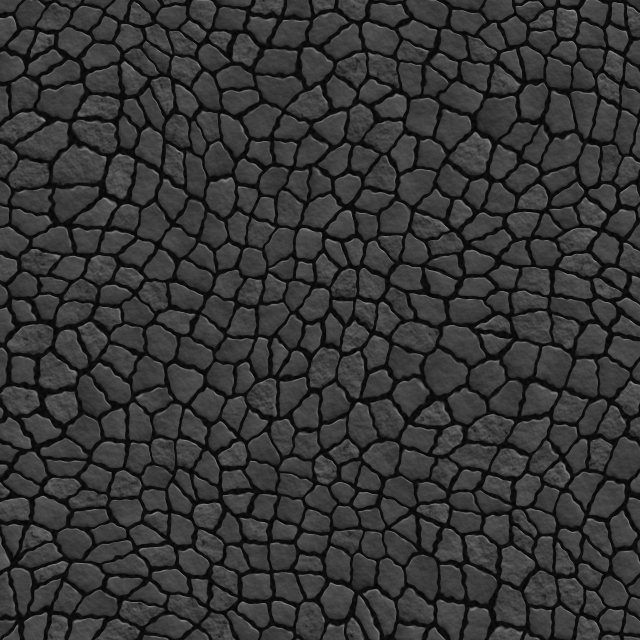
This texture is drawn by a WebGL 2 fragment shader. Its source:

```glsl
#version 300 es
precision highp float;

uniform vec2 u_resolution;
out vec4 fragColor;

const float STONES_ACROSS = 22.5;
const float GRID_ANGLE = 0.3;
const float JITTER = 0.72;       // spread of stone centres within a cell
const float WARP_SCALE = 0.15;   // slow bending of the rows
const float WARP_AMOUNT = 1.5;
const float CHISEL_SCALE = 3.2;  // uneven stone outlines
const float CHISEL_AMOUNT = 0.11;
const float CORNER_ROUNDING = 0.032;
const float JOINT_HALF_WIDTH = 0.066;
const float JOINT_VARIATION = 0.045;
const float SHADOW_WIDTH = 0.022;
const float BEVEL_WIDTH = 0.075;
const float RIM_WIDTH = 0.05;
const float RIM_LIGHT = 0.17;
const float STONE_TONE = 0.262;
const float STONE_VARIATION = 0.075;
const float JOINT_TONE = 0.046;
const vec2 LIGHT_DIRECTION = vec2(0.33, 0.944);
const uint HASH_MULTIPLIER = 1664525u;
const uint HASH_INCREMENT = 1013904223u;

vec2 hash2(vec2 cell) {
    uvec2 v = uvec2(ivec2(cell)) * HASH_MULTIPLIER + HASH_INCREMENT;
    v.x += v.y * HASH_MULTIPLIER;
    v.y += v.x * HASH_MULTIPLIER;
    v ^= v >> 16u;
    v.x += v.y * HASH_MULTIPLIER;
    v.y += v.x * HASH_MULTIPLIER;
    v ^= v >> 16u;
    return vec2(v >> 8u) / exp2(24.0);
}

float cornerSlope(vec2 cell, vec2 offset) {
    float angle = 6.2832 * hash2(cell).x;
    return dot(vec2(cos(angle), sin(angle)), offset);
}

float gradientNoise(vec2 p) {
    vec2 i = floor(p), f = p - i;
    vec2 u = f * f * f * (f * (f * 6.0 - 15.0) + 10.0);
    vec2 e = vec2(1.0, 0.0);
    float low = mix(cornerSlope(i, f), cornerSlope(i + e, f - e), u.x);
    float high = mix(cornerSlope(i + e.yx, f - e.yx), cornerSlope(i + 1.0, f - 1.0), u.x);
    return mix(low, high, u.y);
}

float fbm(vec2 p) {
    float sum = 0.0, amplitude = 0.6;
    for (int octave = 0; octave < 3; octave++) {
        sum += amplitude * gradientNoise(p);
        p = mat2(1.6, 1.2, -1.2, 1.6) * p + 17.3;
        amplitude *= 0.55;
    }
    return sum;
}

vec2 noise2(vec2 p) {
    return vec2(gradientNoise(p), gradientNoise(p + vec2(41.7, 23.1)));
}

vec2 stoneCentre(vec2 cell) {
    return cell + 0.5 + JITTER * (hash2(cell) - 0.5);
}

// Finds the stone around p: rounded edge distance and outward edge direction.
float stoneEdge(vec2 p, out vec2 id, out vec2 local, out vec2 outward) {
    vec2 home = floor(p);
    float nearest = 1e3;
    for (int y = -1; y <= 1; y++)
    for (int x = -1; x <= 1; x++) {
        vec2 cell = home + vec2(x, y);
        vec2 toPoint = p - stoneCentre(cell);
        float d = dot(toPoint, toPoint);
        if (d < nearest) { nearest = d; id = cell; local = toPoint; }
    }
    float total = 0.0;
    outward = vec2(0.0);
    for (int y = -2; y <= 2; y++)
    for (int x = -2; x <= 2; x++) {
        if (x == 0 && y == 0) continue;
        vec2 across = stoneCentre(id + vec2(x, y)) - stoneCentre(id);
        vec2 normal = normalize(across);
        float weight = exp(-(0.5 * length(across) - dot(local, normal)) / CORNER_ROUNDING);
        total += weight;
        outward += weight * normal;
    }
    outward /= max(total, 1e-20);
    return -CORNER_ROUNDING * log(max(total, 1e-20));
}

void main() {
    float c = cos(GRID_ANGLE), s = sin(GRID_ANGLE);
    mat2 turn = mat2(c, s, -s, c);
    vec2 light = turn * LIGHT_DIRECTION;
    float pixel = STONES_ACROSS / u_resolution.y;
    vec2 p = turn * (gl_FragCoord.xy / u_resolution.y * STONES_ACROSS);

    // Layout
    vec2 bent = p + WARP_AMOUNT * noise2(p * WARP_SCALE);
    bent += CHISEL_AMOUNT * noise2(p * CHISEL_SCALE);
    vec2 id, local, outward;
    float edge = stoneEdge(bent, id, local, outward);
    vec2 traits = hash2(id + 311.0), tilt = hash2(id + 577.0) - 0.5;
    float facing = dot(outward, light);
    float inset = JOINT_HALF_WIDTH + JOINT_VARIATION * (traits.x - 0.5) - SHADOW_WIDTH * facing;
    float depth = edge - inset;
    float softness = max(0.8 * pixel, 0.022);
    float coverage = smoothstep(-softness, softness, depth);

    // Stone face: relief, tilt and rough chips
    vec2 grain = p * 2.6 + traits * 40.0;
    float surface = fbm(grain);
    float relief = surface - fbm(grain + 0.16 * light);
    float rough = smoothstep(0.45, 1.0, traits.y);
    float tone = STONE_TONE + STONE_VARIATION * (traits.y * 0.4 + traits.x * 0.6 - 0.5);
    tone += 0.12 * dot(local, tilt) + 0.035 * surface + relief * mix(0.12, 0.34, rough);
    tone -= 0.1 * rough * smoothstep(0.16, 0.4, fbm(grain * 1.3 + 9.0));

    // Bevel and broken bright rim
    float bevel = exp(-max(depth, 0.0) / BEVEL_WIDTH);
    tone += bevel * facing * (facing > 0.0 ? 0.045 : 0.1);
    float rim = 1.0 - smoothstep(0.3 * RIM_WIDTH, 1.6 * RIM_WIDTH, depth);
    float worn = smoothstep(-0.35, 0.3, gradientNoise(p * 3.7 + 5.0));
    tone += RIM_LIGHT * rim * worn * smoothstep(0.1, 0.9, facing);

    // Joint with faint grit
    float joint = JOINT_TONE + 0.05 * gradientNoise(p * 7.0);
    fragColor = vec4(vec3(clamp(mix(joint, tone, coverage), 0.015, 0.6)), 1.0);
}
```
